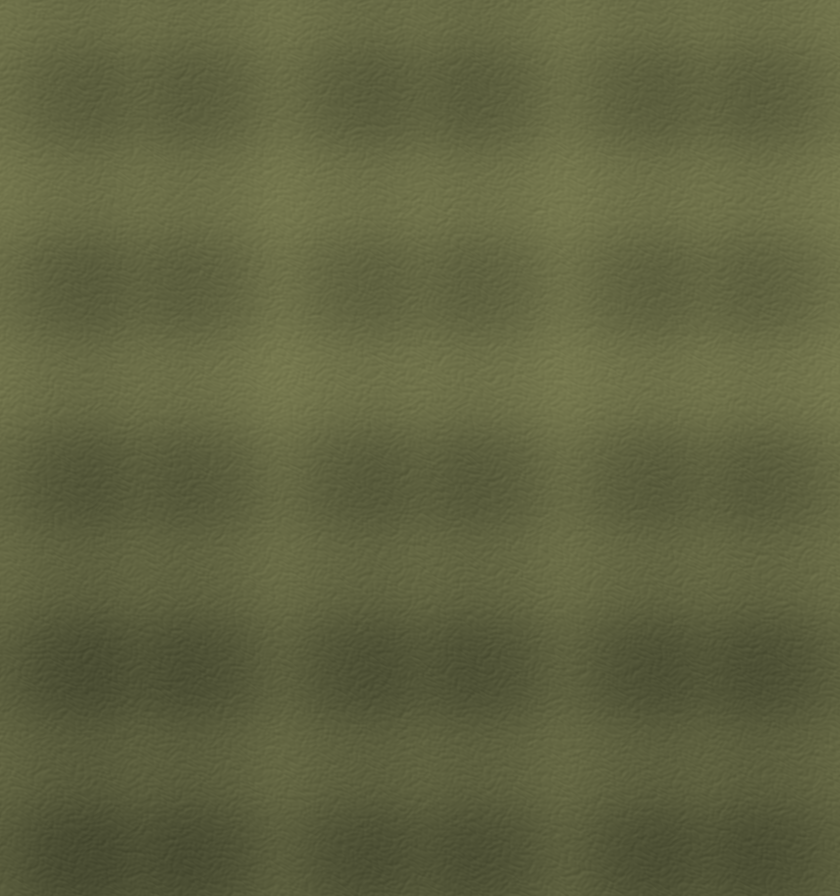
This texture is drawn by a WebGL 2 fragment shader. Its source:

```glsl
#version 300 es
precision highp float;
// Olive plaster with a soft, shadowy plaid and a fine embossed grain.

uniform vec2 u_resolution;
out vec4 outColor;

const float TAU = 6.2831853;

// Colours at the two ends of the tone range
const vec3 SHADE_OLIVE = vec3(0.285, 0.297, 0.195);
const vec3 LIGHT_OLIVE = vec3(0.480, 0.490, 0.318);

// Plaid, in units of the canvas height
const vec2 PERIOD = vec2(0.3165, 0.2122);
const vec2 LIGHT_ORIGIN = vec2(-0.003, 0.003);
const float COLUMN_STRENGTH = 0.17;
const float ROW_STRENGTH = 0.135;

// Broad illumination, measured downwards from the top
const float BASE_TONE = 0.30;
const float TOP_TONE = 0.17;
const float GLOW_TONE = 0.37;
const float GLOW_CENTRE = 0.36;
const float GLOW_RADIUS = 0.27;

// Grain
const float GRAIN_SCALE = 235.0;
const float GRAIN_STRENGTH = 0.050;
const vec2 GRAIN_LIGHT = vec2(-0.22, -0.32);

vec2 hash2(vec2 p) {
    vec2 q = vec2(dot(p, vec2(127.1, 311.7)), dot(p, vec2(269.5, 183.3)));
    return fract(sin(q) * 43758.5);
}

// Smoothed distance to the nearest scattered point
float cellular(vec2 p) {
    vec2 cell = floor(p);
    float sum = 0.0;
    for (int j = -1; j <= 1; j++) {
        for (int i = -1; i <= 1; i++) {
            vec2 neighbour = cell + vec2(i, j);
            vec2 d = neighbour + hash2(neighbour) - p;
            sum += exp(-7.0 * dot(d, d));
        }
    }
    return -log(sum + 0.02) / 7.0;
}

// Wrinkled relief made of two cellular layers
float relief(vec2 p) {
    p += 0.6 * sin(p.yx * vec2(0.71, 0.53) + 1.3 * sin(p * 0.23));
    vec2 slanted = vec2(0.75 * p.x + 0.25 * p.y, p.y - 0.2 * p.x);
    return cellular(slanted) + 0.5 * cellular(slanted * 0.53 + 17.0);
}

// Light stripe, then two dark lobes with a faint ridge between them
float columnWave(float phase) {
    return 0.45 * cos(TAU * phase) + 0.36 * cos(2.0 * TAU * phase)
         + 0.06 * cos(4.0 * TAU * phase);
}

// Light and dark bands, the dark ones with a flatter middle
float rowWave(float phase) {
    float wave = cos(TAU * phase);
    return mix(wave, 2.0 * smoothstep(-0.9, 0.9, wave) - 1.0, 0.4);
}

// Slow drift that makes neighbouring repeats differ
float drift(vec2 p) {
    return sin(p.x * 7.3 + 2.0 * sin(p.y * 3.1)) * sin(p.y * 9.7 + p.x * 4.1);
}

void main() {
    vec2 p = gl_FragCoord.xy / u_resolution.y;
    p.y = 1.0 - p.y;

    // Broad light, dimmer along the left side
    float glow = (p.y - GLOW_CENTRE) / GLOW_RADIUS;
    float tone = BASE_TONE + GLOW_TONE * exp(-glow * glow);
    tone += TOP_TONE * (1.0 - smoothstep(0.0, 0.35, p.y));
    float leftShade = (p.x - 0.07) / 0.15;
    tone -= 0.10 * exp(-leftShade * leftShade) * smoothstep(0.1, 0.3, p.y);
    tone += 0.06 * smoothstep(0.5, 0.95, p.x) * (1.0 - smoothstep(0.0, 0.4, p.y));
    tone += 0.02 * drift(p);

    // Crossed bands, with the columns strongest in the dark rows
    vec2 phase = fract((p - LIGHT_ORIGIN) / PERIOD);
    float row = rowWave(phase.y);
    tone += ROW_STRENGTH * row;
    tone += COLUMN_STRENGTH * columnWave(phase.x) * (1.0 - 0.3 * row);

    // Grain lit from the upper left
    vec2 g = p * GRAIN_SCALE;
    float emboss = relief(g + GRAIN_LIGHT) - relief(g - GRAIN_LIGHT);

    vec3 color = mix(SHADE_OLIVE, LIGHT_OLIVE, clamp(tone, 0.0, 1.05));
    color += GRAIN_STRENGTH * emboss * vec3(1.0, 1.0, 0.8);
    outColor = vec4(color, 1.0);
}
```
